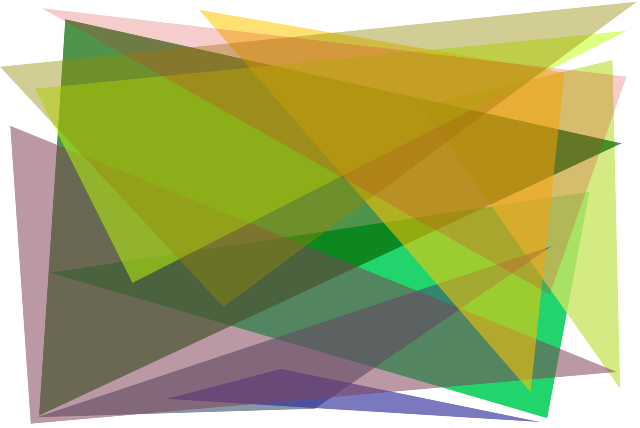
Give the GLSL for this background, as a Shadertoy shader.

```glsl
#define LAYERS 10
#define PAPER vec3(1.0)
#define EDGE_PIXELS 0.5
#define OPACITY 1.0

// Triangle corners as fractions of the canvas, bottom layer first
const vec2 cornerA[LAYERS] = vec2[](
    vec2(.921, .552), vec2(.957, .860), vec2(.057, .025), vec2(.260, .068), vec2(.102, .955),
    vec2(.016, .706), vec2(.311, .977), vec2(.055, .793), vec2(.000, .844), vec2(.065, .981));
const vec2 cornerB[LAYERS] = vec2[](
    vec2(.855, .023), vec2(.969, .092), vec2(.862, .425), vec2(.439, .138), vec2(.971, .665),
    vec2(.964, .131), vec2(.882, .830), vec2(.979, .928), vec2(.995, .996), vec2(.979, .821));
const vec2 cornerC[LAYERS] = vec2[](
    vec2(.078, .363), vec2(.658, .752), vec2(.492, .045), vec2(.844, .014), vec2(.061, .029),
    vec2(.048, .010), vec2(.829, .084), vec2(.207, .339), vec2(.349, .283), vec2(.859, .312));

// Colour and opacity of each layer
const vec4 ink[LAYERS] = vec4[](
    vec4(.13, .83, .42, 1.0),   // emerald
    vec4(.79, .90, .39, .80),   // pale lime
    vec4(.24, .33, .43, .62),   // slate
    vec4(.16, .15, .59, .62),   // blue
    vec4(.02, .40, .00, .70),   // forest
    vec4(.50, .26, .35, .54),   // mauve
    vec4(1.0, .78, .00, .55),   // amber
    vec4(.74, 1.0, .02, .50),   // lime
    vec4(.58, .53, .00, .42),   // olive
    vec4(.84, .15, .15, .23));  // rose

float cross2(vec2 a, vec2 b) { return a.x * b.y - a.y * b.x; }

// Signed distance to the line through a and b, positive on its left
float lineSide(vec2 p, vec2 a, vec2 b) {
    return cross2(normalize(b - a), p - a);
}

// Depth inside a triangle of either winding, negative outside
float triangleDepth(vec2 p, vec2 a, vec2 b, vec2 c) {
    float winding = sign(cross2(b - a, c - a));
    return min(min(winding * lineSide(p, a, b), winding * lineSide(p, b, c)),
               winding * lineSide(p, c, a));
}

void mainImage(out vec4 fragColor, in vec2 fragCoord) {
    vec2 canvas = vec2(iResolution.x / iResolution.y, 1.0);
    vec2 p = fragCoord / iResolution.y;
    float edge = EDGE_PIXELS / iResolution.y;
    vec3 color = PAPER;

    // Stack the translucent sheets
    for (int i = 0; i < LAYERS; i++) {
        float depth = triangleDepth(p, cornerA[i] * canvas, cornerB[i] * canvas, cornerC[i] * canvas);
        float coverage = smoothstep(-edge, edge, depth);
        color = mix(color, ink[i].rgb, coverage * ink[i].a * OPACITY);
    }
    fragColor = vec4(color, 1.0);
}
```
